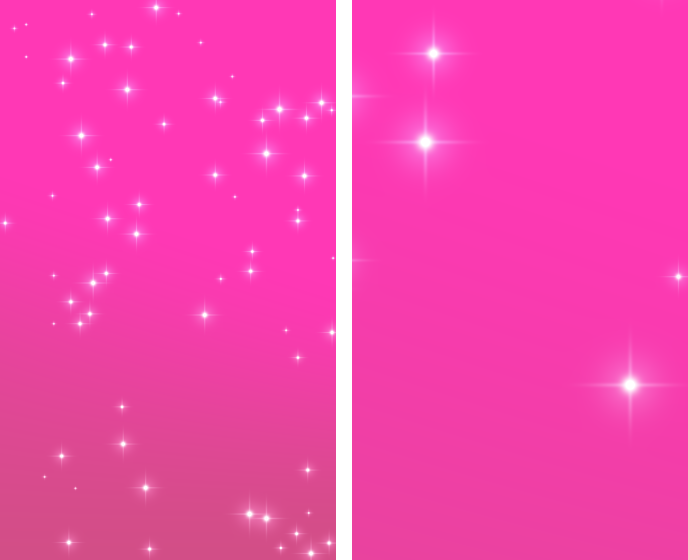
Left: the whole. Right: its middle third, enlarged.
A Shadertoy shader for this background:

```glsl
// Four-pointed sparkles scattered over a hot pink sky that dims towards the base.
// A tilted vertical gradient forms the backdrop; a loop of hashed stars adds a
// soft halo, a thin cross flare and a white core for each one.

#define STAR_COUNT 66
#define MIN_REACH 0.006
#define MAX_REACH 0.052
#define SIZE_BIAS 1.5
#define HALO_STRENGTH 0.50
#define RAY_STRENGTH 0.75
#define GRADIENT_TILT 0.20
#define SKY_TOP vec3(1.00, 0.218, 0.710)
#define SKY_BASE vec3(0.825, 0.305, 0.530)
#define GLOW_TOP vec3(0.97, 0.62, 1.00)
#define GLOW_BASE vec3(1.00, 0.56, 0.80)

float hash(float n) {
    return fract(sin(n * 12.9898 + 4.1414) * 43758.5453);
}

// Backdrop: the contours lean in the middle and lie flat at the base
vec3 skyColor(vec2 uv) {
    float lean = GRADIENT_TILT * (uv.x - 0.5) * smoothstep(0.0, 0.5, uv.y);
    float fade = clamp((0.60 - uv.y - lean) / 0.58, 0.0, 1.0);
    return mix(SKY_TOP, SKY_BASE, mix(fade, fade * fade * (3.0 - 2.0 * fade), 0.6));
}

// One arm pair: a narrow streak that tapers along its length
float streak(float along, float across, float reach, float width) {
    float taper = max(0.0, 1.0 - abs(along) / reach);
    float q = across / width;
    return taper * taper * exp(-q * q);
}

// Returns halo, ray and core coverage of a star
vec3 starLight(vec2 d, float reach, float pixel) {
    float r2 = dot(d, d);
    float haloRadius = 0.40 * reach;
    float coreRadius = max(0.115 * reach, 0.9 * pixel);
    float rayWidth = max(0.030 * reach, 0.65 * pixel);
    float halo = exp(-r2 / (haloRadius * haloRadius));
    float rays = streak(d.x, d.y, reach, rayWidth) + streak(d.y, d.x, reach, rayWidth);
    float core = exp(-r2 / (coreRadius * coreRadius));
    return vec3(halo, min(rays, 1.0), min(1.0, 1.3 * core));
}

void mainImage(out vec4 fragColor, in vec2 fragCoord) {
    vec2 uv = fragCoord / iResolution.xy;
    vec2 p = fragCoord / iResolution.y;
    float aspect = iResolution.x / iResolution.y;
    float pixel = 1.0 / iResolution.y;

    vec3 color = skyColor(uv);
    vec3 glow = mix(GLOW_BASE, GLOW_TOP, smoothstep(0.25, 0.65, uv.y));

    for (int i = 0; i < STAR_COUNT; i++) {
        float id = float(i) + 1.0;
        vec2 center = vec2(hash(id) * aspect, hash(id + 101.3));
        float rank = pow(hash(id + 211.7), SIZE_BIAS);
        float reach = mix(MIN_REACH, MAX_REACH, rank);
        float bright = mix(0.65, 1.0, smoothstep(0.0, 0.3, rank));

        vec3 light = bright * starLight(p - center, reach, pixel);
        color = mix(color, glow, HALO_STRENGTH * light.x);
        color = mix(color, mix(glow, vec3(1.0), 0.3), RAY_STRENGTH * light.y);
        color = mix(color, vec3(1.0), light.z);
    }

    fragColor = vec4(clamp(color, 0.0, 1.0), 1.0);
}
```
